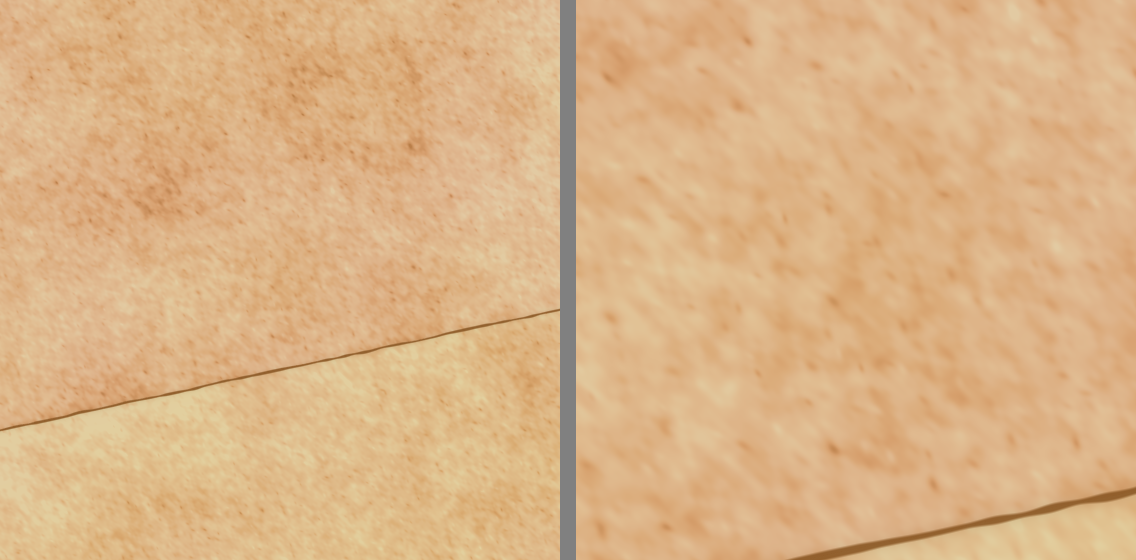
Left, the full canvas; right, a detail of the centre.
Write a WebGL 1 fragment shader that draws this texture.

```glsl
precision highp float;
// Two slabs of warm sandy stone parted by a thin slanting joint.
// Layered value noise gives a tone (in standard deviations) for soft stains and
// slanted grain; jittered flecks are added, then a colour ramp maps the tone.

uniform vec2 u_resolution;

const vec3 UMBER  = vec3(0.77, 0.55, 0.33);
const vec3 OCHRE  = vec3(0.84, 0.63, 0.42);
const vec3 TAN    = vec3(0.86, 0.68, 0.48);
const vec3 SAND   = vec3(0.87, 0.71, 0.53);
const vec3 CREAM  = vec3(0.88, 0.74, 0.56);
const vec3 PALE   = vec3(0.885, 0.785, 0.61);
const vec3 JOINT_COLOR = vec3(0.54, 0.34, 0.14);
const vec3 YELLOW_SHIFT = vec3(0.0, 0.012, -0.012);

const float JOINT_START = 0.232;       // height at the left edge
const float JOINT_SLOPE = 0.215;
const float JOINT_HALF_WIDTH = 0.0021;
const float JOINT_WOBBLE = 0.0012;

const float GRAIN_ANGLE = -0.75;       // long axis, falling to the right
const vec2  GRAIN_FREQ = vec2(75.0, 125.0);
const float GRAIN_AMOUNT = 0.85;
const float FLECK_CELLS = 64.0;
const float FLECK_DENSITY = 0.42;
const vec2  FLECK_RADIUS = vec2(0.42, 0.21);  // in cells
const float FLECK_AMOUNT = 1.5;

const vec2  STAIN_CENTER = vec2(0.67, 0.87);
const vec2  STAIN_RADIUS = vec2(0.17, 0.12);
const float STAIN_AMOUNT = 1.5;

float hash(vec2 p) {
  vec3 q = fract(vec3(p.xyx) * 0.1031);
  q += dot(q, q.yzx + 33.33);
  return fract((q.x + q.y) * q.z);
}

// Smooth value noise in -1..1
float noise(vec2 p) {
  vec2 cell = floor(p);
  vec2 f = fract(p);
  f = f * f * (3.0 - 2.0 * f);
  float low = mix(hash(cell), hash(cell + vec2(1.0, 0.0)), f.x);
  float high = mix(hash(cell + vec2(0.0, 1.0)), hash(cell + 1.0), f.x);
  return 2.0 * mix(low, high, f.y) - 1.0;
}

mat2 rotation(float angle) {
  float c = cos(angle);
  float s = sin(angle);
  return mat2(c, -s, s, c);
}

// Cloudy mottling from broad stains down to small blotches
float mottling(vec2 p) {
  float sum = 0.0;
  float amplitude = 0.85;
  float frequency = 4.5;
  for (int i = 0; i < 4; i++) {
    sum += amplitude * noise(rotation(float(i) * 0.7) * p * frequency + 17.0 * float(i));
    amplitude *= 0.83;
    frequency *= 2.15;
  }
  return sum;
}

// Scattered oval flecks: negative is dark, positive is pale
float flecks(vec2 p) {
  vec2 q = p * FLECK_CELLS;
  vec2 base = floor(q);
  float sum = 0.0;
  for (int y = -1; y <= 1; y++) {
    for (int x = -1; x <= 1; x++) {
      vec2 cell = base + vec2(float(x), float(y));
      vec2 jitter = vec2(hash(cell + 41.0), hash(cell + 83.0));
      float size = mix(0.6, 1.2, hash(cell + 127.0));
      vec2 d = rotation(jitter.x - 0.5) * (q - cell - jitter) / (FLECK_RADIUS * size);
      float present = step(hash(cell + 211.0), FLECK_DENSITY);
      float strength = hash(cell + 307.0);
      float tone = strength < 0.35 ? 0.35 + strength : -strength;
      sum += present * tone * exp(-1.6 * dot(d, d));
    }
  }
  return sum;
}

// Palette indexed by tone; stops follow the share of each colour
vec3 stoneColor(float tone) {
  vec3 color = mix(UMBER, OCHRE, clamp((tone + 2.4) / 0.95, -0.6, 1.0));
  color = mix(color, TAN, clamp((tone + 1.45) / 0.75, 0.0, 1.0));
  color = mix(color, SAND, clamp((tone + 0.7) / 0.65, 0.0, 1.0));
  color = mix(color, CREAM, clamp((tone + 0.05) / 0.7, 0.0, 1.0));
  return mix(color, PALE, clamp((tone - 0.65) / 0.95, 0.0, 1.35));
}

void main() {
  float pixel = 1.0 / min(u_resolution.x, u_resolution.y);
  vec2 p = gl_FragCoord.xy * pixel;

  // Signed distance to the joint, positive on the upper slab
  float wobble = JOINT_WOBBLE * noise(vec2(p.x * 35.0, 5.0));
  float rise = p.y - JOINT_START - JOINT_SLOPE * p.x - wobble;
  float fromJoint = rise / sqrt(1.0 + JOINT_SLOPE * JOINT_SLOPE);
  float upper = smoothstep(-pixel, pixel, fromJoint);

  // Broad tone: shaded upper edge, paler lower edge, light far right
  float above = -0.15 - 0.65 * exp(-max(fromJoint, 0.0) * 8.0)
              + 0.65 * smoothstep(0.65, 1.0, p.x) + 0.3 * smoothstep(0.75, 1.0, p.y);
  float below = 0.15 + 0.75 * exp(min(fromJoint, 0.0) * 11.0);
  float tone = mix(below, above, upper) + 0.12;

  float clouds = mottling(p + vec2(3.7, 8.1) * (1.0 - upper));
  vec2 s = (p - STAIN_CENTER) / STAIN_RADIUS;
  float stain = exp(-dot(s, s)) * (1.0 + 0.5 * noise(p * 16.0 + 9.0));
  tone += 0.85 * clouds - STAIN_AMOUNT * stain;

  // Slanted grain, a finer grit, and flecks
  vec2 g = rotation(GRAIN_ANGLE) * p;
  tone += GRAIN_AMOUNT * noise(g * GRAIN_FREQ);
  tone += 0.5 * GRAIN_AMOUNT * noise(g * GRAIN_FREQ * 1.9 + 51.0);
  tone += FLECK_AMOUNT * flecks(g);

  vec3 color = stoneColor(tone);
  color += YELLOW_SHIFT * (0.6 * noise(p * 6.0 + 31.0) + 0.5 - upper);

  // Joint with a soft shadow and uneven width
  float halfWidth = JOINT_HALF_WIDTH * (1.0 + 0.3 * noise(vec2(p.x * 60.0, 77.0)));
  float edge = max(pixel, 0.0012);
  float line = 1.0 - smoothstep(halfWidth - edge, halfWidth + edge, abs(fromJoint));
  float shadow = 0.2 * exp(-abs(fromJoint) / 0.004);
  color = mix(color, JOINT_COLOR, max(0.9 * line, shadow));

  gl_FragColor = vec4(color, 1.0);
}
```
